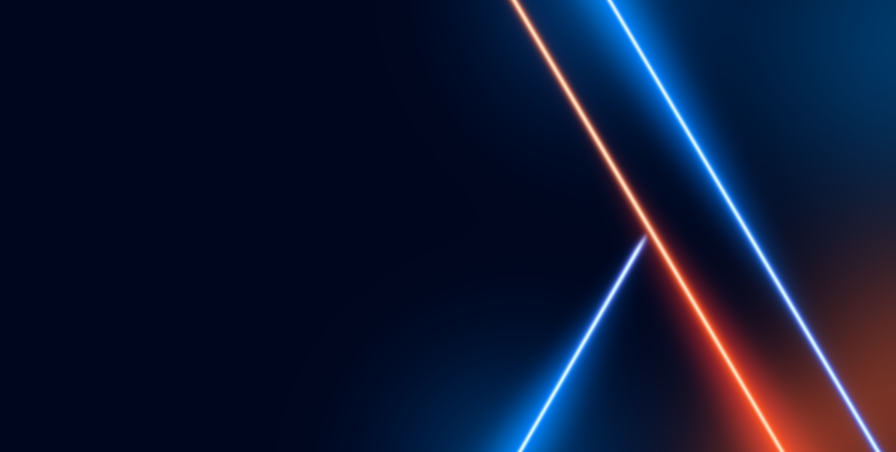
A WebGL 2 fragment shader for this background:

```glsl
#version 300 es
precision highp float;
// Three neon beams crossing a midnight blue field: one orange, two blue.
// Each beam is a distance to a line, layered as halo, coloured rim and pale
// core; soft elliptical pools of light tint the space behind them.

#define CORE_WIDTH 0.0052
#define RIM_WIDTH 0.0125
#define HALO_NARROW 0.026
#define HALO_WIDE 0.064
#define NIGHT vec3(0.0, 0.022, 0.112)
#define AZURE vec3(0.0, 0.50, 1.0)
#define INDIGO vec3(0.32, 0.36, 0.95)
#define EMBER vec3(1.0, 0.33, 0.12)
#define SALMON vec3(0.80, 0.36, 0.26)

uniform vec2 u_resolution;
out vec4 fragColor;

float bell(float x) {
    return exp(-x * x);
}

// Soft elliptical patch of light
float pool(vec2 p, vec2 center, vec2 radius) {
    vec2 q = (p - center) / radius;
    return exp(-dot(q, q));
}

// Signed distance to the line through a and b, positive on its right
float lineDistance(vec2 p, vec2 a, vec2 b) {
    vec2 dir = normalize(b - a);
    return dot(p - a, vec2(dir.y, -dir.x));
}

// Layers one beam over the color; power widens and brightens its halo
vec3 addBeam(vec3 color, float d, float power, vec3 halo, vec3 rim, vec3 core, float mask) {
    float pixel = 0.7 / u_resolution.y;
    float spread = mix(HALO_NARROW, HALO_WIDE, power);
    vec3 light = halo * bell(d / spread) * mix(0.12, 0.85, power) * mask;
    color = 1.0 - (1.0 - color) * (1.0 - light);
    float rimWidth = RIM_WIDTH * mix(0.85, 1.35, power);
    color = mix(color, rim, 0.95 * bell(d / rimWidth) * mask);
    return mix(color, core, bell(d / max(CORE_WIDTH, pixel)) * mask);
}

vec3 ambient(vec2 p) {
    vec3 color = NIGHT;
    // Cool pools: top center, top right, bottom center
    color += vec3(0.0, 0.17, 0.29) * pool(p, vec2(1.30, 1.05), vec2(0.24, 0.28));
    color += vec3(0.0, 0.20, 0.30) * pool(p, vec2(2.05, 0.92), vec2(0.42, 0.36));
    color += vec3(0.0, 0.17, 0.28) * pool(p, vec2(1.14, -0.06), vec2(0.27, 0.27));
    // Warm pools: right edge and lower right
    color += vec3(0.42, 0.16, 0.03) * pool(p, vec2(2.02, 0.14), vec2(0.25, 0.33));
    color += vec3(0.40, 0.13, 0.02) * pool(p, vec2(1.74, -0.04), vec2(0.20, 0.22));
    return color;
}

void main() {
    vec2 p = gl_FragCoord.xy / u_resolution.y;
    float height = clamp(p.y, 0.0, 1.0);
    vec3 color = ambient(p);

    float orange = lineDistance(p, vec2(1.731, 0.0), vec2(1.137, 1.0));
    float blue = lineDistance(p, vec2(1.943, 0.0), vec2(1.348, 1.0));
    float branch = lineDistance(p, vec2(1.150, 0.0), vec2(1.431, 0.482));

    // Long blue beam, strongest at the top
    color = addBeam(color, blue, smoothstep(0.1, 1.0, height), vec3(0.0, 0.40, 0.90),
        mix(INDIGO, AZURE, smoothstep(0.1, 0.7, height)), vec3(0.84, 0.96, 1.0), 1.0);

    // Short blue branch, fading out where it meets the orange beam
    float branchMask = smoothstep(0.0, 0.02, -orange) * smoothstep(0.50, 0.44, height);
    color = addBeam(color, branch, 1.0 - smoothstep(0.0, 0.48, height), vec3(0.0, 0.40, 0.90),
        mix(AZURE, INDIGO, smoothstep(0.1, 0.48, height)), vec3(0.84, 0.97, 1.0), branchMask);

    // Orange beam in front, strongest at the bottom
    float heat = 1.0 - smoothstep(0.0, 0.75, height);
    color = addBeam(color, orange, heat, vec3(0.85, 0.13, 0.07),
        mix(SALMON, EMBER, smoothstep(0.0, 0.6, heat)), vec3(1.0, 0.87, 0.74), 1.0);

    fragColor = vec4(clamp(color, 0.0, 1.0), 1.0);
}
```
